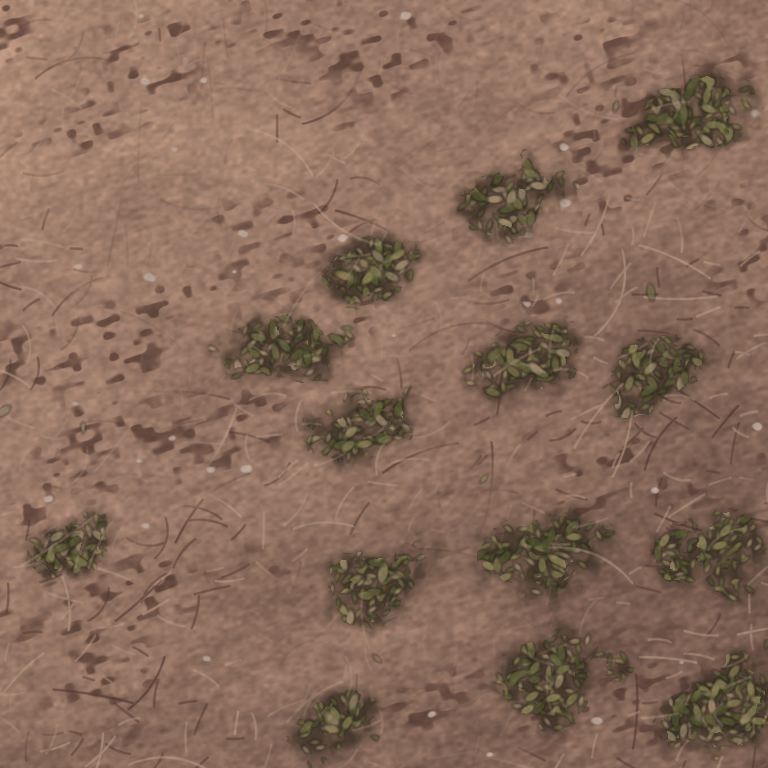
Write a Shadertoy shader that draws this texture.

```glsl
// Dry reddish earth on a slope, sunlit at upper left, with weedy clumps at lower right.
// Tilted noise makes the soil; jittered grids scatter clumps, leaves, stalks and pebbles.
#define SOIL_DARK  vec3(0.44, 0.335, 0.29)
#define SOIL_LIGHT vec3(0.71, 0.565, 0.48)
#define CRUMB      vec3(0.31, 0.21, 0.18)
#define SHADE      vec3(0.25, 0.20, 0.155)
#define LEAF_DARK  vec3(0.27, 0.29, 0.16)
#define LEAF_LIGHT vec3(0.56, 0.52, 0.34)
#define STRAW      vec3(0.70, 0.59, 0.51)
#define SLOPE      0.30
#define SOFT       0.0025
#define CLUMP_GRID 5.0

vec3 hash3(vec2 p) {
    vec3 q = fract(vec3(p.xyx) * vec3(0.1031, 0.1030, 0.0973));
    q += dot(q, q.yxz + 33.33);
    return fract((q.xxy + q.yzz) * q.zyx);
}

float noise(vec2 p) {
    vec2 i = floor(p), f = fract(p);
    f = f * f * (3.0 - 2.0 * f);
    float low = mix(hash3(i).x, hash3(i + vec2(1, 0)).x, f.x);
    float high = mix(hash3(i + vec2(0, 1)).x, hash3(i + vec2(1, 1)).x, f.x);
    return mix(low, high, f.y);
}

float fbm(vec2 p) {
    float sum = 0.0, amp = 0.5;
    for (int i = 0; i < 4; i++) {
        sum += amp * noise(p);
        p = p * 2.03 + 17.3;
        amp *= 0.5;
    }
    return sum / 0.9375;
}

vec2 turn(vec2 p, float a) {
    float c = cos(a), s = sin(a);
    return vec2(c * p.x + s * p.y, c * p.y - s * p.x);
}

// Plant cover: ragged tilted ellipses, commoner and larger to the lower right
float plantCover(vec2 uv) {
    float cover = -1.0;
    for (int k = 0; k < 9; k++) {
        vec2 cell = floor(uv * CLUMP_GRID) + vec2(k % 3 - 1, k / 3 - 1);
        vec3 h = hash3(cell + 41.0);
        vec2 center = (cell + 0.2 + 0.6 * h.xy) / CLUMP_GRID;
        float damp = smoothstep(0.2, 1.35, 0.9 * center.x + 0.5 * (1.0 - center.y));
        float radius = mix(0.06, 0.105, 0.5 * damp + 0.5 * h.x);
        vec2 d = turn(uv - center, SLOPE) / (radius * vec2(1.0, 0.62));
        if (h.z < 0.06 + 0.9 * damp) cover = max(cover, 1.0 - length(d));
    }
    return cover + 1.1 * (fbm(uv * 22.0) - 0.5);
}

// Overlapping leaves; returns colour and opacity
vec4 leaves(vec2 uv, float grid, float cover) {
    vec4 result = vec4(0.0);
    vec2 p = uv * grid;
    for (int k = 0; k < 9; k++) {
        vec2 cell = floor(p) + vec2(k % 3 - 1, k / 3 - 1);
        vec3 h = hash3(cell + grid), g = hash3(cell + grid + 57.0);
        vec2 d = turn(p - cell - h.xy, 0.4 + 3.0 * (h.z - 0.5));
        float dist = (length(d / vec2(0.65, 0.32)) - 1.0) * 0.32 / grid;
        float alpha = 1.0 - smoothstep(-SOFT, SOFT, dist);
        alpha *= step(g.x, 0.75 * smoothstep(-0.05, 0.6, cover));
        vec3 tint = mix(LEAF_DARK, LEAF_LIGHT, g.y);
        tint = mix(tint, STRAW, 0.6 * step(0.8, g.z));
        result = mix(result, vec4(tint, 1.0), alpha);
    }
    return result;
}

// Thin bent stalks: x is pale straw, y is dark twig
vec2 stalks(vec2 uv, float grid) {
    vec2 result = vec2(0.0), p = uv * grid;
    for (int k = 0; k < 9; k++) {
        vec2 cell = floor(p) + vec2(k % 3 - 1, k / 3 - 1);
        vec3 h = hash3(cell + 3.0 * grid), g = hash3(cell + grid + 91.0);
        vec2 d = turn(p - cell - h.xy, SLOPE + 2.4 * (h.z - 0.4));
        d.y += (g.x - 0.5) * d.x * d.x;
        float reach = 0.15 + 0.5 * g.y;
        float dist = length(vec2(max(abs(d.x) - reach, 0.0), d.y)) / grid;
        float line = 1.0 - smoothstep(0.0004, 0.0028, dist);
        result = max(result, line * vec2(step(0.55, g.z), step(g.z, 0.35)));
    }
    return result;
}

void mainImage(out vec4 fragColor, in vec2 fragCoord) {
    vec2 uv = fragCoord / iResolution.xy;
    vec2 q = turn(uv, SLOPE);

    // Soil: broad light falloff, streaks along the slope, fine grain
    float tone = 0.5 + 0.48 * (uv.y - 0.5) - 0.32 * (uv.x - 0.5);
    tone += 0.55 * (fbm(q * vec2(5.0, 11.0)) - 0.5);
    tone += 0.38 * (fbm(q * vec2(32.0, 70.0) + 9.0) - 0.5);
    tone += 0.32 * (noise(q * vec2(105.0, 190.0)) - 0.5);
    vec3 color = mix(SOIL_DARK, SOIL_LIGHT, clamp(tone, -0.25, 1.1));

    // Dark crumbs gathered in loose groups
    float crumbs = smoothstep(0.58, 0.82, noise(q * vec2(60.0, 105.0) + 5.0));
    crumbs *= smoothstep(0.46, 0.68, fbm(q * vec2(7.0, 12.0) + 31.0));
    color = mix(color, CRUMB, 0.7 * crumbs);

    // Stalks, denser in rough areas and near plants
    float cover = plantCover(uv);
    float rough = smoothstep(0.35, 0.65, fbm(uv * 5.0 + 63.0) + 0.25 * (0.6 - uv.y));
    vec2 lines = max(stalks(uv, 11.0), 0.8 * stalks(uv, 24.0));
    lines *= 0.12 + 0.5 * rough;
    color = mix(color, CRUMB, lines.y);
    color = mix(color, STRAW, lines.x);

    // Pebbles: a few small pale stones
    vec2 stoneCell = floor(uv * 24.0);
    vec3 h = hash3(stoneCell + 7.0);
    vec2 offset = uv - (stoneCell + 0.3 + 0.4 * h.xy) / 24.0;
    float stone = length(offset * vec2(1.0, 1.4)) - 0.003 - 0.004 * h.x;
    stone += 0.004 * (noise(uv * 150.0) - 0.5);
    float stoneMask = (1.0 - smoothstep(-SOFT, SOFT, stone)) * step(0.94, h.z);
    color = mix(color, vec3(0.76, 0.69, 0.65), 0.8 * stoneMask);

    // Plants: shaded ground, then two sizes of leaf and a little straw
    float ground = smoothstep(-0.15, 0.4, cover);
    float gaps = 0.5 + 0.5 * smoothstep(0.25, 0.65, noise(uv * 75.0 + 13.0));
    color = mix(color, SHADE, 0.85 * ground * gaps);
    vec4 small = leaves(uv, 95.0, cover), large = leaves(uv, 58.0, cover - 0.12);
    color = mix(color, small.rgb, 0.75 * small.a);
    color = mix(color, large.rgb, 0.8 * large.a);
    color = mix(color, STRAW, 0.5 * lines.x * ground);
    color *= 0.94 + 0.12 * noise(uv * 170.0 + 77.0);

    fragColor = vec4(color, 1.0);
}
```
